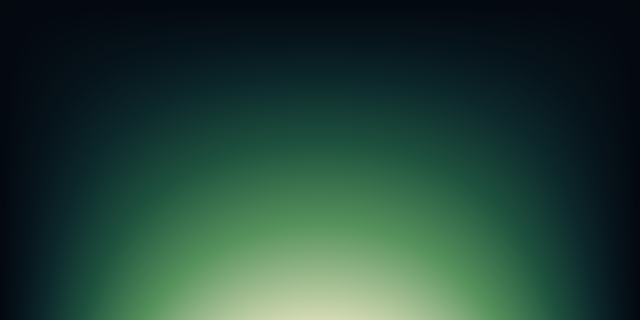
Write a WebGL 1 fragment shader that draws this background.

```glsl
precision highp float;

uniform vec2 u_resolution;

// Glow colours, from the dark rim to the bright core
const vec3 NIGHT = vec3(0.015, 0.030, 0.060);
const vec3 INK   = vec3(0.024, 0.078, 0.106);
const vec3 TEAL  = vec3(0.047, 0.157, 0.169);
const vec3 PINE  = vec3(0.118, 0.322, 0.243);
const vec3 LEAF  = vec3(0.337, 0.573, 0.361);
const vec3 CREAM = vec3(0.831, 0.855, 0.706);

// Glow strength at which each inner colour is reached
const float INK_STOP  = 0.12;
const float TEAL_STOP = 0.25;
const float PINE_STOP = 0.45;
const float LEAF_STOP = 0.70;

const float GLOW_CENTER_X = 0.5;
const float GLOW_HALF_WIDTH = 0.5;
const float GLOW_HEIGHT = 1.0;

// Position of a value between two stops, limited to 0..1
float ramp(float start, float end, float value) {
  return clamp((value - start) / (end - start), 0.0, 1.0);
}

// Parabolic falloff to the sides, linear falloff upwards
float glowStrength(vec2 uv) {
  float side = (uv.x - GLOW_CENTER_X) / GLOW_HALF_WIDTH;
  float across = max(1.0 - side * side, 0.0);
  float upward = max(1.0 - uv.y / GLOW_HEIGHT, 0.0);
  return across * upward;
}

vec3 glowColor(float strength) {
  vec3 color = mix(NIGHT, INK, ramp(0.0, INK_STOP, strength));
  color = mix(color, TEAL, ramp(INK_STOP, TEAL_STOP, strength));
  color = mix(color, PINE, ramp(TEAL_STOP, PINE_STOP, strength));
  color = mix(color, LEAF, ramp(PINE_STOP, LEAF_STOP, strength));
  return mix(color, CREAM, ramp(LEAF_STOP, 1.0, strength));
}

void main() {
  vec2 uv = gl_FragCoord.xy / u_resolution;
  gl_FragColor = vec4(glowColor(glowStrength(uv)), 1.0);
}
```
